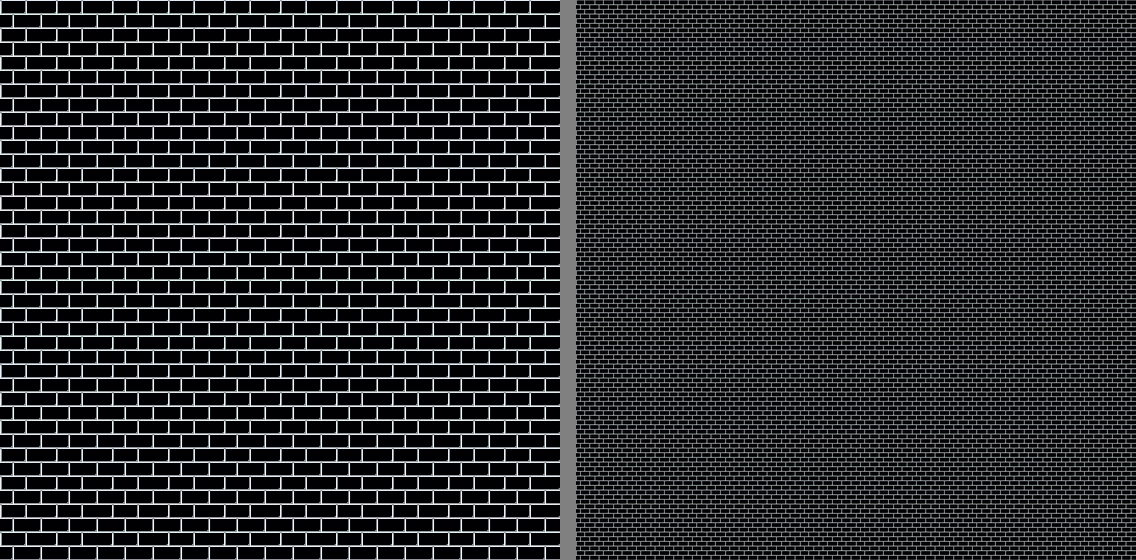
Left: one tile. Right: repeated 3 by 3.
A Shadertoy shader for this pattern:

```glsl
// Black brick wall with thin, cool white mortar: 40 courses, 20 bricks each.
// Even courses alternate short and long bricks, odd courses have equal ones.
// Lines are box-filtered bands; one unit of length is one course height.

const float COURSES = 40.0;
const float PERIOD = 4.0;        // width of a pair of bricks
const float HALF_LINE = 0.056;   // half the mortar width
const vec3 BRICK = vec3(0.0, 0.0, 0.006);
const vec3 MORTAR = vec3(0.95, 0.98, 0.99);

float hash(float n) {
    return fract(sin(n * 12.9898) * 43758.5453);
}

// Signed distance to the nearest multiple of the period
float wrapCentered(float x, float period) {
    return x - period * floor(x / period + 0.5);
}

// Pixel coverage of a band around zero
float band(float d, float halfWidth, float pixel) {
    float cover = clamp((halfWidth - abs(d)) / pixel + 0.5, 0.0, 1.0);
    return min(cover, 2.0 * halfWidth / pixel);
}

float box(vec2 d, vec2 halfSize, vec2 pixel) {
    return band(d.x, halfSize.x, pixel.x) * band(d.y, halfSize.y, pixel.y);
}

// Signed distance to the nearer of the two upright joints in a course
float jointOffset(float x, float course) {
    bool even = mod(course, 2.0) < 0.5;
    vec2 joints = even ? vec2(0.058, 1.87) : vec2(0.948, 2.948);
    if (even) joints.y = 1.87;
    float a = wrapCentered(x - joints.x, PERIOD);
    float b = wrapCentered(x - joints.y, PERIOD);
    return abs(a) < abs(b) ? a : b;
}

// Faint tint that differs from one course to the next
vec3 courseTint(float course) {
    float n = mod(course, COURSES);
    vec3 shift = vec3(hash(n + 1.0), hash(n + 51.0), hash(n + 101.0)) - 0.5;
    return MORTAR + 0.04 * shift;
}

void mainImage(out vec4 fragColor, in vec2 fragCoord) {
    vec2 uv = fragCoord / iResolution.xy;
    vec2 p = COURSES * vec2(uv.x, 1.0 - uv.y);   // courses count downwards
    vec2 pixel = COURSES / iResolution.xy;

    float course = floor(p.y);
    float down = fract(p.y);
    float across = jointOffset(p.x, course);

    // Bed lines and upright joints
    float bed = band(wrapCentered(p.y - 0.012, 1.0), HALF_LINE, pixel.y);
    float joint = band(across, HALF_LINE, pixel.x);

    // Grey foot at the lower left of each joint, dimmed knot at its top
    float foot = 0.6 * box(vec2(across + 0.08, down - 0.9), vec2(0.07, 0.05), pixel);
    float knot = box(vec2(across, down - 0.04), vec2(0.07, 0.06), pixel);

    float mortar = max(max(bed, joint), foot) * (1.0 - 0.35 * knot);
    vec3 color = mix(BRICK, courseTint(floor(p.y + 0.5)), mortar);
    fragColor = vec4(color, 1.0);
}
```
